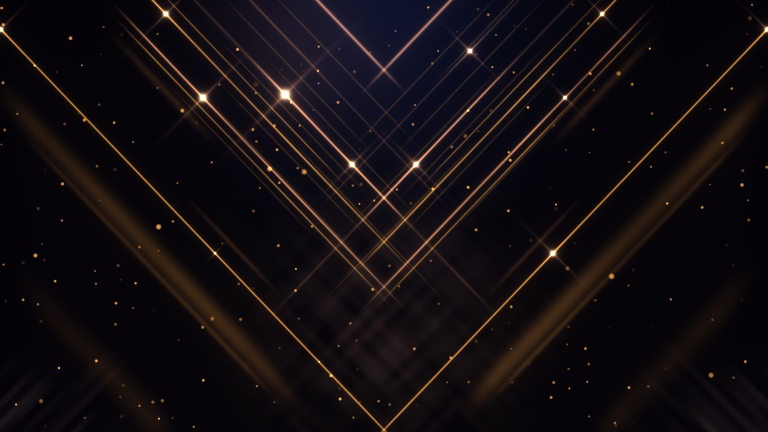
This background is drawn by a Shadertoy shader. Its source:

```glsl
// Golden light beams forming nested V shapes with sparkles and dust on midnight blue.

const float SLOPE = 1.045;
const vec3 GOLD = vec3(0.95, 0.62, 0.22);
const vec3 ROSE = vec3(1.0, 0.64, 0.40);
const vec3 BRONZE = vec3(0.80, 0.50, 0.17);

float hash(vec2 p) {
    vec3 q = fract(p.xyx * vec3(0.1031, 0.1030, 0.0973));
    q += dot(q, q.yzx + 33.33);
    return fract((q.x + q.y) * q.z);
}

float noise(vec2 p) {
    vec2 i = floor(p), f = fract(p);
    f = f * f * (3.0 - 2.0 * f);
    return mix(mix(hash(i), hash(i + vec2(1, 0)), f.x),
               mix(hash(i + vec2(0, 1)), hash(i + 1.0), f.x), f.y);
}

// Soft line that meets the centre axis at depth "apex", lit for x in [x0, x1].
float beam(vec2 p, float apex, float x0, float x1, float width) {
    float e = (p.y - apex - SLOPE * p.x) / 1.446;
    float w = max(width, 0.55 / iResolution.y);
    float span = smoothstep(x0 - 0.06, x0 + 0.06, p.x) * (1.0 - smoothstep(x1 - 0.05, x1 + 0.05, p.x));
    return span * (exp(-e * e / (w * w)) * width / w + 0.10 * exp(-abs(e) / (4.0 * w)));
}

// Four-pointed glint sitting on the beam with the given apex.
vec3 glint(vec2 p, float apex, float x, float size) {
    vec2 d = p - vec2(x, apex + SLOPE * x);
    vec2 q = abs(vec2(d.x + d.y, d.x - d.y)) * 0.707 / size;
    float r = length(d) / size;
    float rays = exp(-q.x / 0.05 - q.y / 0.9) + exp(-q.y / 0.05 - q.x / 0.9);
    return vec3(1.0, 0.88, 0.68) * exp(-r * r * 55.0) * 1.3 + ROSE * (0.45 * rays + 0.30 * exp(-r * 4.5));
}

// One arm of every V; the other arm is drawn with x mirrored.
vec3 arm(vec2 p, float side) {
    vec3 c = vec3(0);
    float seed = side * 7.0 + 20.0;
    float shimmer = 0.45 + 0.75 * noise(vec2(p.x * 9.0, seed));

    // Main beams
    c += ROSE * 0.62 * beam(p, 0.162, -0.30, 0.01, 0.0034);
    c += ROSE * 0.62 * beam(p, 0.458, -0.27, 0.03, 0.0024);
    c += ROSE * 0.13 * beam(p, 0.458, -0.50, 0.24, 0.0030);
    c += ROSE * 0.13 * beam(p, 0.326, -0.33, 0.12, 0.0022);
    c += GOLD * 0.70 * shimmer * beam(p, 0.560, -0.60, 0.03, 0.0022);
    c += GOLD * 0.45 * shimmer * beam(p, 0.522, -0.50, -0.12, 0.0018);
    c += ROSE * 0.68 * shimmer * beam(p, 0.664, -0.58, 0.01, 0.0024);
    c += GOLD * 0.50 * shimmer * beam(p, 0.692, -0.58, -0.02, 0.0020);
    c += GOLD * 0.75 * beam(p, 0.995, -1.0, 0.02, 0.0021);

    // Fine random beams
    for (float i = 0.0; i < 9.0; i++) {
        float apex = 0.25 + 0.055 * i + 0.03 * hash(vec2(i, seed));
        float start = -0.12 - 0.38 * hash(vec2(i, 3.0));
        c += GOLD * 0.16 * beam(p, apex, start, start + 0.28, 0.0018);
    }

    // Out-of-focus bands
    float cloud = 0.5 + 0.7 * noise(vec2(p.x * 5.0 + 4.0, seed));
    c += BRONZE * 0.25 * cloud * beam(p, 1.140, -0.86, -0.22, 0.022);
    c += BRONZE * 0.18 * cloud * beam(p, 1.185, -0.80, -0.28, 0.006);
    c += BRONZE * 0.11 * cloud * beam(p, 1.530, -0.82, -0.50, 0.030);
    c += BRONZE * 0.16 * beam(p, 0.935, -0.42, -0.27, 0.005);
    c += BRONZE * 0.15 * beam(p, 0.740, -0.60, -0.42, 0.009);

    // Glints; the left arm is the brighter one
    float near = step(side, 0.0);
    c += glint(p, 0.458, -0.074, 0.045);
    c += glint(p, 0.664, -0.419, mix(0.030, 0.060, near));
    c += glint(p, 0.560, -0.505, mix(0.034, 0.044, near));
    c += glint(p, 0.995, -0.391, mix(0.046, 0.018, near));
    c += glint(p, 0.995, -0.887, 0.038);
    c += near * glint(p, 0.458, -0.229, 0.078);
    c += (1.0 - near) * glint(p, 0.326, -0.199, 0.040);
    return c;
}

// Scattered specks, one candidate per grid cell.
vec3 dust(vec2 p, float cells, float radius, float density) {
    vec2 id = floor(p * cells) + 40.0;
    vec2 centre = 0.2 + 0.6 * vec2(hash(id), hash(id + 17.3));
    float d = length(fract(p * cells) - centre) / cells;
    float r = radius * (0.5 + hash(id + 5.7));
    float lit = step(hash(id + 31.1), density) * hash(id + 9.2);
    return GOLD * lit * (1.0 - smoothstep(r * 0.4, r + 1.0 / iResolution.y, d));
}

void mainImage(out vec4 fragColor, in vec2 fragCoord) {
    // x is centred, y is depth below the top edge; both in canvas heights
    vec2 p = vec2(fragCoord.x - 0.5 * iResolution.x, iResolution.y - fragCoord.y) / iResolution.y;
    float ax = abs(p.x);

    // Night sky with blue and warm haze
    vec3 col = vec3(0.012, 0.008, 0.028);
    float haze = 0.6 + 0.7 * noise(p * 5.0 + 11.0);
    col += vec3(0.035, 0.055, 0.135) * exp(-dot(p * vec2(3.0, 2.5), p * vec2(3.0, 2.5)));
    vec2 warm = (p - vec2(-0.2, 0.1)) * 5.5;
    col += vec3(0.07, 0.045, 0.04) * haze * exp(-dot(warm, warm));

    // Woven glow under the crossing and streaks in the lower corners
    vec2 diag = vec2(p.x + p.y, p.x - p.y);
    float weave = noise(diag * vec2(38, 5)) + noise(diag * vec2(5, 38) + 50.0);
    vec2 low = (p - vec2(0, 0.76)) * vec2(4.0, 3.6);
    col += vec3(0.085, 0.060, 0.048) * weave * exp(-dot(low, low));
    float streak = noise(vec2((ax - p.y) * 42.0, (ax + p.y) * 4.0 + step(0.0, p.x) * 30.0));
    col += vec3(0.12, 0.09, 0.085) * streak * streak * smoothstep(0.76, 1.0, p.y) * smoothstep(0.45, 0.8, ax);

    col += arm(p, -1.0) + arm(vec2(-p.x, p.y), 1.0);
    col += dust(p, 22.0, 0.0022, 0.30) + dust(p + 3.1, 9.0, 0.0045, 0.16);
    fragColor = vec4(clamp(col, 0.0, 1.0), 1.0);
}
```
